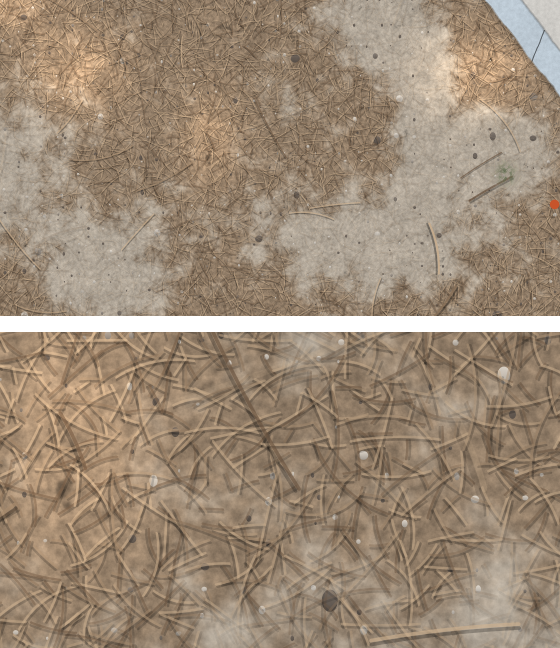
Top: the whole. Bottom: its middle third, enlarged.
Reproduce this texture procedurally as a WebGL 1 fragment shader.

```glsl
precision highp float;
// Dry, trampled ground: brown soil and pale sand under scattered straw, twigs and
// pebbles, with warm sun patches and a paved corner. Gradient noise shapes the soil;
// jittered cells place the curved stalks and stones.
uniform vec2 u_resolution;

#define STRAW_LAYERS 9
#define STRAW_CELL 0.045
#define STRAW_WIDTH 0.0013
#define STRAW_OPACITY 0.50
#define TWIG_CELL 0.21
#define TWIG_WIDTH 0.0032
#define PEBBLE_CELL 0.024
#define GRAIN_CONTRAST 0.36
#define SUN_GAIN 0.40
#define SOIL vec3(0.575, 0.495, 0.410)
#define SAND vec3(0.695, 0.655, 0.600)
#define PAVING vec3(0.740, 0.790, 0.830)

vec3 hash3(vec2 cell, float seed) {
  vec3 q = fract((cell.xyx + seed * 7.31) * vec3(0.1031, 0.1030, 0.0973));
  q += dot(q, q.yxz + 33.33);
  return fract((q.xxy + q.yzz) * q.zyx);
}

float cornerSlope(vec2 cell, vec2 offset) {
  float angle = 6.2832 * hash3(cell, 3.0).x;
  return dot(vec2(cos(angle), sin(angle)), offset);
}

float gradientNoise(vec2 p) {
  vec2 i = floor(p), f = fract(p), e = vec2(1.0, 0.0);
  vec2 u = f * f * f * (f * (f * 6.0 - 15.0) + 10.0);
  return mix(mix(cornerSlope(i, f), cornerSlope(i + e, f - e), u.x),
             mix(cornerSlope(i + e.yx, f - e.yx), cornerSlope(i + 1.0, f - 1.0), u.x), u.y);
}

float fbm(vec2 p) {
  float sum = 0.0, gain = 0.6;
  for (int i = 0; i < 4; i++) {
    sum += gain * gradientNoise(p);
    p = mat2(1.6, 1.2, -1.2, 1.6) * p + 7.7;
    gain *= 0.6;
  }
  return sum;
}

// Soft elliptical patch
float patchAt(vec2 p, vec2 center, vec2 radius) {
  vec2 d = (p - center) / radius;
  return exp(-dot(d, d));
}

float cover(float dist, float px) {
  return clamp(0.5 - dist / px, 0.0, 1.0);
}

// One layer of bent stalks, each with a thin shadow on its lower side
vec3 addStalks(vec3 color, vec2 p, float cell, float width, float share, float opacity, float seed) {
  float px = 1.0 / u_resolution.y;
  vec2 home = floor(p / cell);
  for (int j = -1; j <= 1; j++) for (int i = -1; i <= 1; i++) {
    vec2 id = home + vec2(float(i), float(j));
    vec3 place = hash3(id, seed), look = hash3(id, seed + 41.0);
    float angle = 6.2832 * place.z, c = cos(angle), s = sin(angle);
    vec2 q = mat2(c, -s, s, c) * (p / cell - id - place.xy);
    q.y += (look.x - 0.5) * 0.7 * q.x * q.x;
    float past = max(abs(q.x) - mix(0.2, 0.75, look.y), 0.0);
    float body = length(vec2(past, q.y)) * cell - width;
    float shade = length(vec2(past, q.y + sign(c) * width * 2.2 / cell)) * cell - width;
    float shown = opacity * step(fract(look.z * 13.7), share);
    vec3 stalk = mix(vec3(0.40, 0.315, 0.24), vec3(0.80, 0.69, 0.56), smoothstep(0.1, 0.8, look.z));
    color *= 1.0 - 0.38 * shown * cover(shade, px);
    color = mix(color, stalk, shown * cover(body, px));
  }
  return color;
}

// Sparse grey stones, pale or dark, kept inside their cells
vec3 addPebbles(vec3 color, vec2 p, float cell, float share, float seed) {
  vec2 id = floor(p / cell);
  vec3 place = hash3(id, seed), look = hash3(id, seed + 17.0);
  vec2 q = fract(p / cell) - mix(vec2(0.3), vec2(0.7), place.xy);
  q.x *= mix(0.8, 1.5, look.x);
  float dist = (length(q) - mix(0.07, 0.22, look.y * look.y)) * cell;
  vec3 stone = mix(vec3(0.34, 0.31, 0.29), vec3(0.80, 0.78, 0.75), smoothstep(0.3, 0.7, look.z));
  return mix(color, stone * (1.0 + q.y), 0.8 * step(place.z, share) * cover(dist, 1.0 / u_resolution.y));
}

void main() {
  vec2 p = gl_FragCoord.xy / u_resolution.y;
  float px = 1.0 / u_resolution.y;
  float broad = fbm(p * 4.0), clumps = fbm(p * 13.0 + 5.0), grain = fbm(p * 75.0);

  // Bare sand and sunlight
  float bare = patchAt(p, vec2(1.20, 0.94), vec2(0.16, 0.17)) + patchAt(p, vec2(1.34, 0.67), vec2(0.09, 0.22))
             + patchAt(p, vec2(1.56, 0.53), vec2(0.20, 0.12)) + patchAt(p, vec2(1.18, 0.24), vec2(0.34, 0.17))
             + 0.8 * patchAt(p, vec2(0.34, 0.15), vec2(0.22, 0.20)) + 0.7 * patchAt(p, vec2(0.04, 0.44), vec2(0.18, 0.22));
  float sand = smoothstep(0.15, 0.75, bare + 0.55 * broad + 0.65 * clumps + 0.12);
  float sun = patchAt(p, vec2(0.24, 0.77), vec2(0.15, 0.14)) + patchAt(p, vec2(1.50, 0.77), vec2(0.17, 0.13))
            + 0.65 * patchAt(p, vec2(0.66, 0.57), vec2(0.10, 0.15)) + 0.8 * patchAt(p, vec2(0.02, 0.99), vec2(0.16, 0.10));
  sun *= clamp(1.0 + 0.7 * clumps, 0.4, 1.4);

  // Soil, stones and straw
  vec3 color = mix(SOIL, SAND, sand) * (1.0 + 0.16 * clumps + GRAIN_CONTRAST * grain * mix(1.0, 0.55, sand));
  color *= 1.0 - 0.35 * smoothstep(0.32, 0.60, fbm(p * 19.0 + 31.0));
  color = addPebbles(color, p, PEBBLE_CELL, 0.22, 5.0);
  color = addPebbles(color, p + 0.4, PEBBLE_CELL * 2.6, 0.10, 9.0);
  float strawOpacity = STRAW_OPACITY * mix(1.0, 0.22, sand);
  for (int i = 0; i < STRAW_LAYERS; i++) {
    float layer = float(i);
    color = addStalks(color, p + layer * 0.137, STRAW_CELL * (0.75 + 0.13 * layer), STRAW_WIDTH, 0.85, strawOpacity, layer + 11.0);
  }
  float twigZone = smoothstep(0.8, 1.4, p.x) * smoothstep(0.65, 0.3, p.y);
  color = addStalks(color, p, TWIG_CELL, TWIG_WIDTH, 0.32, 0.15 + 0.7 * twigZone, 71.0);
  color = addStalks(color, p + 0.6, TWIG_CELL * 0.7, TWIG_WIDTH * 0.6, 0.25, 0.65, 83.0);
  color *= 1.0 + SUN_GAIN * sun * vec3(1.0, 0.86, 0.70);

  // Green tuft and orange disc
  color = mix(color, vec3(0.30, 0.36, 0.24), 0.8 * patchAt(p, vec2(1.60, 0.45), vec2(0.03)) * smoothstep(-0.3, 0.3, grain));
  color = mix(color, vec3(0.78, 0.33, 0.17), cover(length(p - vec2(1.755, 0.353)) - 0.015, px));

  // Paved corner with a long joint and a short crack
  vec2 slab = mat2(0.789, 0.614, 0.614, -0.789) * (p - vec2(1.535, 1.0));
  slab.x += 0.008 * clumps;
  vec3 paving = mix(PAVING, vec3(0.81, 0.80, 0.78), cover(0.089 - slab.x, px * 2.0));
  paving *= 1.0 + 0.07 * broad + 0.09 * grain;
  paving *= 1.0 - 0.25 * cover(abs(slab.x - 0.089) - 0.003, px * 2.0);
  paving *= 1.0 - 0.5 * cover(abs(slab.y - 0.22 + 0.6 * (slab.x - 0.04)) - 0.002, px) * step(slab.x, 0.089);
  color *= 1.0 - 0.2 * smoothstep(-0.025, 0.0, slab.x);
  color = mix(color, paving, cover(-slab.x, px * 2.0));
  gl_FragColor = vec4(clamp(color, 0.0, 1.0), 1.0);
}
```
